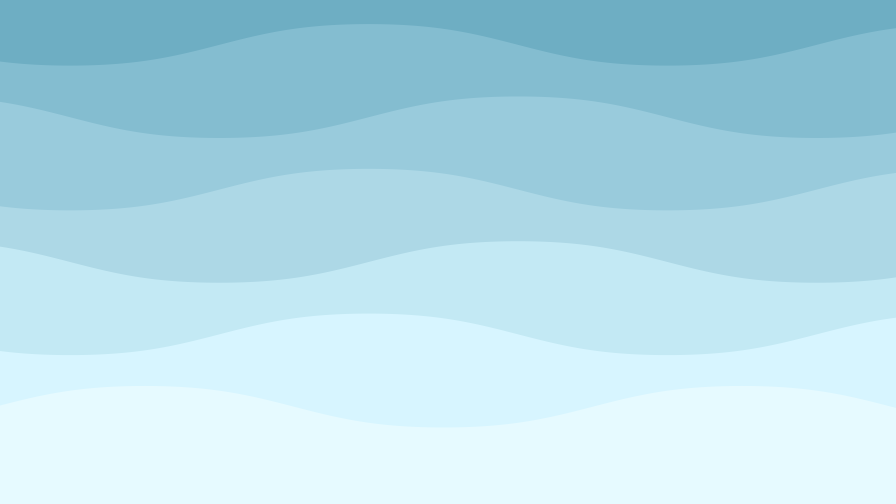
Write a WebGL 2 fragment shader that draws this background.

```glsl
#version 300 es
precision highp float;

// Layered waves: seven flat bands of blue, dark at the top and pale below.
// Each band lies in front of the one above it and is bounded by a softly
// flattened cosine; rows are evenly spaced and shifted sideways.

uniform vec2 u_resolution;
out vec4 fragColor;

const float TAU = 6.2831853;
const int WAVE_COUNT = 6;
const float TOP_LEVEL = 0.911;     // mean height of the highest wave
const float ROW_SPACING = 0.1436;  // drop from one wave to the next
const float AMPLITUDE = 0.0412;
const float PERIOD = 0.6667;       // wavelength as a share of the width
const float FLATTENING = 0.044;    // third harmonic that broadens the crests
const float FIRST_CREST = 0.4115;
const float ROW_SHIFT = 0.25;      // sideways shift of odd rows, in periods
const float LAST_ROW_SHIFT = 0.625;

const vec3 BAND_COLORS[7] = vec3[7](
    vec3(0.431, 0.682, 0.765),
    vec3(0.518, 0.741, 0.816),
    vec3(0.600, 0.796, 0.863),
    vec3(0.678, 0.847, 0.902),
    vec3(0.765, 0.914, 0.957),
    vec3(0.843, 0.961, 1.000),
    vec3(0.902, 0.980, 1.000)
);

// Periodic profile from -1 to 1 with its crest at phase zero.
float waveProfile(float phase) {
    float angle = TAU * phase;
    return (cos(angle) - FLATTENING * cos(3.0 * angle)) / (1.0 - FLATTENING);
}

float waveHeight(int row, float x) {
    float shift = row == WAVE_COUNT - 1 ? LAST_ROW_SHIFT
                                        : ROW_SHIFT * float(row % 2);
    float phase = (x - FIRST_CREST) / PERIOD - shift;
    return TOP_LEVEL - ROW_SPACING * float(row) + AMPLITUDE * waveProfile(phase);
}

void main() {
    vec2 uv = gl_FragCoord.xy / u_resolution;
    vec3 color = BAND_COLORS[0];

    // Paint from back to front with a one-pixel soft edge.
    for (int row = 0; row < WAVE_COUNT; row++) {
        float depth = (waveHeight(row, uv.x) - uv.y) * u_resolution.y;
        color = mix(color, BAND_COLORS[row + 1], clamp(depth + 0.5, 0.0, 1.0));
    }

    fragColor = vec4(color, 1.0);
}
```
